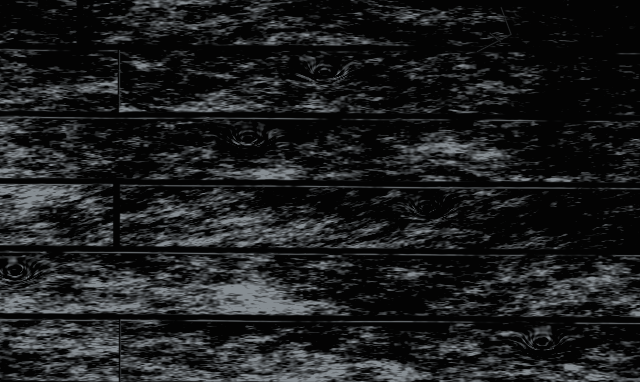
This texture is drawn by a Shadertoy shader. Its source:

```glsl
// Weathered dark planks: six slightly tilted rows split by black seams and butt joints.
// Streaked noise over a wear level gives the pale grain; sines bend it, and
// cellular noise adds flakes and pits. Lengths are in canvas heights.

const vec3 BLACK = vec3(0.012, 0.013, 0.013);
const vec3 PALE = vec3(0.53, 0.555, 0.575);
const float PITCH = 0.1765;
const float TILT = 0.0065;

// Per row, from the bottom up
const float WEAR[6] = float[6](0.05, 0.09, 0.16, 0.08, -0.14, -0.26);
const float JOINT_X[6] = float[6](0.313, -1.0, 0.305, -1.0, 0.31, 0.21);
const float JOINT_HALF[6] = float[6](0.002, 0.0, 0.009, 0.0, 0.002, 0.009);
const float KNOT_X[6] = float[6](1.42, 0.04, 1.12, 0.65, 0.85, 1.5);

float hash(vec2 p) {
    vec3 q = fract(vec3(p.xyx) * 0.1031);
    q += dot(q, q.yzx + 33.33);
    return fract((q.x + q.y) * q.z);
}

float valueNoise(vec2 p) {
    vec2 i = floor(p), f = fract(p);
    f = f * f * (3.0 - 2.0 * f);
    return mix(mix(hash(i), hash(i + vec2(1, 0)), f.x),
               mix(hash(i + vec2(0, 1)), hash(i + vec2(1, 1)), f.x), f.y);
}

// Layered noise; gain sets how strong the fine layers are
float layers(vec2 p, float gain) {
    float sum = 0.0, total = 0.0, amp = 1.0;
    for (int i = 0; i < 4; i++) {
        sum += amp * valueNoise(p);
        total += amp;
        amp *= gain;
        p = p * 2.03 + vec2(17.3, 9.1);
    }
    return sum / total;
}

// Distance to the nearest scattered cell point
float cellular(vec2 p) {
    vec2 cell = floor(p);
    float nearest = 2.0;
    for (int y = -1; y <= 1; y++)
        for (int x = -1; x <= 1; x++) {
            vec2 c = cell + vec2(x, y);
            vec2 point = c + vec2(hash(c), hash(c + 41.7));
            nearest = min(nearest, length(p - point));
        }
    return nearest;
}

float segment(vec2 p, vec2 a, vec2 b) {
    vec2 ab = b - a;
    return length(p - a - ab * clamp(dot(p - a, ab) / dot(ab, ab), 0.0, 1.0));
}

float stroke(float dist, float halfWidth, float px) {
    return 1.0 - smoothstep(halfWidth - px, halfWidth + px, dist);
}

// Pale grain of one board; t runs from its lower to its upper edge
float boardGrain(vec2 p, float t, float seed, float wear, float lean, vec2 knot) {
    vec2 d = (p - knot) * vec2(1.0, 1.7);
    float swirl = exp(-dot(d, d) * 450.0);
    vec2 q = p + vec2(seed * 7.3, seed * 3.1);
    q.y += 0.006 * sin(p.x * 5.0 + seed) + 0.003 * sin(p.x * 13.0 + seed * 2.0);
    q.y += 0.05 * swirl - lean * p.x;

    float streaks = layers(q * vec2(11.0, 46.0), 0.95);
    float speckle = valueNoise(q * vec2(110.0, 240.0));
    float blotch = layers(q * vec2(3.0, 9.0), 0.6);
    float flake = cellular(q * vec2(16.0, 62.0));

    float v = wear + 3.0 * (streaks - 0.5) + 0.5 * (speckle - 0.5);
    v += 1.7 * (blotch - 0.5) + 0.3 * (0.5 - flake);
    v += 0.16 - 0.42 * smoothstep(0.45, 1.65, p.x);
    v += 0.4 * exp(-t * 8.0) - 0.2 * smoothstep(0.75, 1.0, t);
    v += swirl * (0.45 * sin(length(d) * 320.0 + 6.0 * blotch) - 0.1);
    v -= 0.7 * exp(-dot(d, d) * 4000.0);
    return clamp(v, 0.0, 1.0);
}

void mainImage(out vec4 fragColor, in vec2 fragCoord) {
    float px = 1.0 / iResolution.y;
    vec2 p = fragCoord * px;

    // Row and height within it
    float level = p.y + TILT * p.x + 0.003 + 0.0012 * sin(p.x * 7.0) * sin(p.x * 3.1 + p.y * 9.0);
    int row = clamp(int(floor(level / PITCH)), 0, 5);
    float t = level / PITCH - float(row);
    float jointSide = p.x - JOINT_X[row];
    float seed = float(row) * 2.7 + step(0.0, jointSide) * 11.0 + 1.0;
    float lean = row == 2 ? 0.17 : 0.015;
    vec2 knot = vec2(KNOT_X[row], (float(row) + 0.62) * PITCH - TILT * KNOT_X[row]);
    float light = boardGrain(p, t, seed, WEAR[row], lean, knot);

    // Broken pale rim along the upper edge
    float ragged = layers(vec2(p.x * 4.0 + seed, p.x * 9.0), 0.7);
    float rim = stroke(abs((1.0 - t) * PITCH - 0.0095), 0.0015, px);
    light = max(light, rim * smoothstep(0.38, 0.65, ragged + WEAR[row]) * 0.85);

    // Seams, joints and the thin pale sliver beside narrow joints
    float rough = 0.0025 * (valueNoise(vec2(p.x * 45.0, float(row))) - 0.5);
    float seam = min(t, 1.0 - t) * PITCH;
    light *= 1.0 - stroke(seam, 0.0072 + rough, px);
    float joint = JOINT_HALF[row];
    light *= 1.0 - stroke(abs(jointSide), joint + rough * 0.4, px) * step(0.001, joint);
    float sliver = stroke(abs(jointSide - 0.003), 0.0008, px) * step(seam, 1.0) * step(0.009, seam);
    light = max(light, sliver * 0.5 * step(0.001, joint) * step(joint, 0.005));

    // Hair-thin bent scratch near the upper right
    float hair = min(segment(p, vec2(1.25, 0.865), vec2(1.338, 0.91)),
                     segment(p, vec2(1.338, 0.91), vec2(1.312, 0.98)));
    hair = min(hair, segment(p, vec2(1.283, 0.913), vec2(1.31, 0.891)));
    light = max(light, 0.4 * stroke(hair, 0.0008, px));

    fragColor = vec4(BLACK + PALE * light * 0.97, 1.0);
}
```
